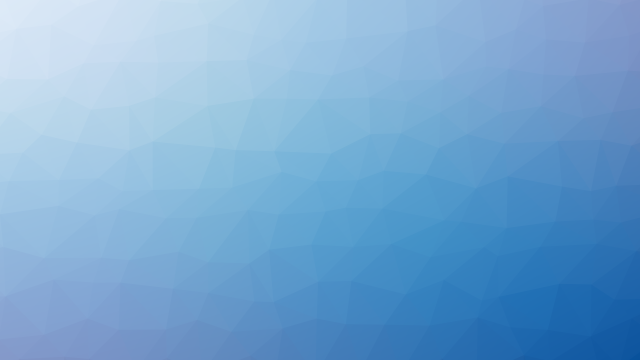
A Shadertoy shader for this background:

```glsl
// Low-poly mesh of jittered triangles over a diagonal pale-to-deep blue gradient.

const vec2 CELLS = vec2(16.7, 9.8);

// Linear RGB to white-normalised XYZ (columns are R, G, B)
const mat3 RGB_TO_XYZ = mat3(0.434, 0.213, 0.018,
                             0.376, 0.715, 0.109,
                             0.190, 0.072, 0.873);

const vec3 BLUES[9] = vec3[9](
    vec3(0.97, 0.98, 1.00), vec3(0.87, 0.92, 0.97), vec3(0.78, 0.86, 0.94),
    vec3(0.62, 0.79, 0.88), vec3(0.42, 0.68, 0.84), vec3(0.26, 0.57, 0.78),
    vec3(0.13, 0.44, 0.71), vec3(0.03, 0.32, 0.61), vec3(0.03, 0.19, 0.42));

// Perceptual space: cube roots of XYZ, where blends keep a violet tint
vec3 toPerceptual(vec3 rgb) {
    return pow(RGB_TO_XYZ * pow(rgb, vec3(2.2)), vec3(1.0 / 3.0));
}

vec3 fromPerceptual(vec3 v) {
    vec3 linear = inverse(RGB_TO_XYZ) * (v * v * v);
    return pow(max(linear, 0.0), vec3(1.0 / 2.2));
}

vec3 ramp(float t) {
    t = clamp(t, 0.0, 7.999);
    int i = int(t);
    return mix(toPerceptual(BLUES[i]), toPerceptual(BLUES[i + 1]), fract(t));
}

// Average of a left-to-right ramp and a top-to-bottom ramp
vec3 gradient(vec2 uv) {
    vec3 across = ramp(1.0 + 6.0 * uv.x);
    vec3 down = ramp(7.0 - 6.0 * uv.y);
    return fromPerceptual(0.5 * (across + down));
}

vec2 hash22(vec2 p) {
    vec2 q = vec2(dot(p, vec2(127.1, 311.7)), dot(p, vec2(269.5, 183.3)));
    return fract(sin(q) * 43758.55);
}

vec2 vertex(vec2 id) {
    return id + (hash22(id) - 0.5) * vec2(0.72, 0.64);
}

// Signed distance to the line a-b, positive on its right side
float edge(vec2 p, vec2 a, vec2 b) {
    vec2 d = normalize(b - a);
    return dot(p - a, vec2(d.y, -d.x));
}

// Adds one anti-aliased facet; rgb is weighted by coverage in w
void addFacet(inout vec4 sum, vec2 p, vec2 a, vec2 b, vec2 c, float pixel) {
    float d = max(edge(p, a, b), max(edge(p, b, c), edge(p, c, a)));
    float cover = clamp(0.5 - d / pixel, 0.0, 1.0);
    if (cover > 0.0) {
        vec2 shadePoint = mix((a + b + c) / 3.0, p, 0.4);
        vec2 uv = (shadePoint + vec2(0.33, 0.88)) / CELLS;
        sum += vec4(gradient(uv), 1.0) * cover;
    }
}

void mainImage(out vec4 fragColor, in vec2 fragCoord) {
    vec2 uv = fragCoord / iResolution.xy;
    vec2 p = uv * CELLS - vec2(0.33, 0.88);
    float pixel = CELLS.x / iResolution.x;
    vec4 sum = vec4(gradient(uv), 1.0) * 1e-3;

    // Split each nearby jittered cell along its shorter diagonal
    for (int y = -1; y <= 1; y++) {
        for (int x = -1; x <= 1; x++) {
            vec2 id = floor(p) + vec2(x, y);
            vec2 a = vertex(id);
            vec2 b = vertex(id + vec2(1, 0));
            vec2 c = vertex(id + vec2(1, 1));
            vec2 d = vertex(id + vec2(0, 1));
            if (distance(a, c) < distance(b, d)) {
                addFacet(sum, p, a, b, c, pixel);
                addFacet(sum, p, a, c, d, pixel);
            } else {
                addFacet(sum, p, a, b, d, pixel);
                addFacet(sum, p, b, c, d, pixel);
            }
        }
    }
    fragColor = vec4(sum.rgb / sum.w, 1.0);
}
```
